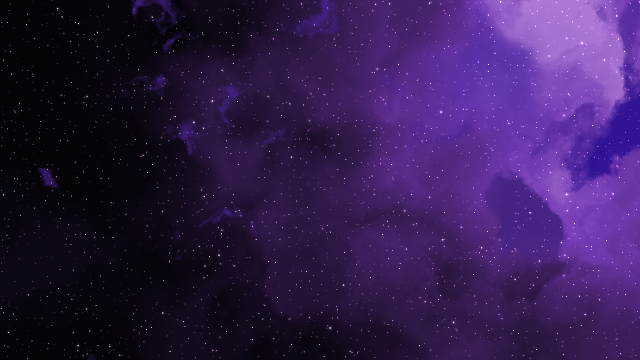
This texture is drawn by a WebGL 1 fragment shader. Its source:

```glsl
precision highp float;
uniform vec2 u_resolution;

#define OCTAVES 7
#define ROUGHNESS 0.56
#define STAR_LAYERS 4
#define CLOUD_SCALE 4.0
#define PATCH_SCALE 8.0
#define WARP 0.22
#define CLOUD_CONTRAST 0.46
#define STAR_GAIN 0.95
#define INDIGO vec3(0.25, 0.13, 0.50)
#define VIOLET vec3(0.32, 0.16, 0.61)
#define DEEP_BLUE vec3(0.17, 0.06, 0.57)

float hash(vec2 p) {
  vec3 q = fract(p.xyx * 0.1031);
  q += dot(q, q.yzx + 33.33);
  return fract((q.x + q.y) * q.z);
}

float noise(vec2 p) {
  vec2 i = floor(p), f = fract(p);
  f = f * f * (3.0 - 2.0 * f);
  return mix(mix(hash(i), hash(i + vec2(1.0, 0.0)), f.x),
             mix(hash(i + vec2(0.0, 1.0)), hash(i + vec2(1.0)), f.x), f.y);
}

// Layered noise centred on zero
float fbm(vec2 p) {
  float sum = 0.0, amp = 0.5;
  for (int i = 0; i < OCTAVES; i++) {
    sum += amp * (noise(p) - 0.5);
    p = mat2(1.6, 1.2, -1.2, 1.6) * p + 17.0;
    amp *= ROUGHNESS;
  }
  return sum;
}

// Soft elliptical falloff
float blob(vec2 p, vec2 center, vec2 radius) {
  vec2 q = (p - center) / radius;
  return exp(-dot(q, q));
}

// Black through violet to pale lilac
vec3 nebulaRamp(float level) {
  float k = clamp(level, 0.0, 1.0) * 5.0;
  vec3 c = mix(vec3(0.018, 0.01, 0.03), vec3(0.12, 0.06, 0.18), clamp(k, 0.0, 1.0));
  c = mix(c, vec3(0.21, 0.11, 0.32), clamp(k - 1.0, 0.0, 1.0));
  c = mix(c, vec3(0.31, 0.15, 0.48), clamp(k - 2.0, 0.0, 1.0));
  c = mix(c, vec3(0.45, 0.23, 0.70), clamp(k - 3.0, 0.0, 1.0));
  return mix(c, vec3(0.68, 0.47, 0.84), clamp(k - 4.0, 0.0, 1.0));
}

vec3 nebula(vec2 p) {
  vec2 bend = vec2(fbm(p * 6.0 + 3.0), fbm(p * 6.0 + 41.0));
  vec2 w = p + WARP * bend;
  float cloud = fbm(w * CLOUD_SCALE + 9.0);
  float ragged = fbm(p * PATCH_SCALE + 1.5 * bend + 60.0);

  // Broad light from the right, fading toward the floor
  float level = 0.82 * smoothstep(0.2, 1.65, p.x);
  level *= mix(0.48, 1.0, smoothstep(0.0, 0.45, p.y));
  level += cloud * CLOUD_CONTRAST * smoothstep(0.1, 0.8, p.x);

  // Bright banks
  level += 0.15 * blob(w, vec2(0.66, 0.60), vec2(0.10, 0.09));
  level += 0.09 * blob(w, vec2(0.56, 0.73), vec2(0.08, 0.12));
  level += 0.12 * blob(w, vec2(1.05, 0.56), vec2(0.16, 0.14));
  level += 0.24 * blob(w, vec2(1.52, 0.95), vec2(0.16, 0.15));
  level += 0.16 * blob(w, vec2(1.68, 0.79), vec2(0.18, 0.13));
  level += 0.05 * blob(w, vec2(1.62, 0.44), vec2(0.20, 0.13));
  level += 0.07 * blob(w, vec2(0.10, 0.30), vec2(0.25, 0.12));

  // Dark lanes
  level -= 0.27 * blob(w, vec2(0.87, 0.57), vec2(0.13, 0.08));
  level -= 0.17 * blob(w, vec2(0.72, 0.67), vec2(0.10, 0.07));
  level -= 0.18 * blob(w, vec2(0.60, 0.93), vec2(0.18, 0.08));
  level -= 0.15 * blob(w, vec2(1.12, 0.36), vec2(0.15, 0.07));
  level -= 0.10 * blob(w, vec2(0.68, 0.28), vec2(0.14, 0.06));
  float ridge = blob(w, vec2(1.49, 0.25), vec2(0.12, 0.07))
              + 0.8 * blob(w, vec2(1.29, 0.25), vec2(0.09, 0.06));
  level -= 0.13 * smoothstep(0.2, 0.75, ridge + ragged * 1.2);
  vec3 color = nebulaRamp(level);

  // Indigo haze, then a pillar whose left side dissolves
  color = mix(color, vec3(0.29, 0.17, 0.64), 0.7 * blob(w, vec2(1.37, 0.76), vec2(0.14, 0.14)));
  float pillar = blob(w, vec2(1.42, 0.40), vec2(0.10, 0.14));
  float solid = mix(0.35, 0.85, smoothstep(1.30, 1.42, p.x)) * smoothstep(0.2, 0.38, p.y);
  color = mix(color, INDIGO, solid * smoothstep(0.34, 0.56, pillar + ragged * 0.9));

  // Torn clouds over the bright side
  float patches = 0.80 * blob(w, vec2(1.58, 0.88), vec2(0.15, 0.11))
                + 0.80 * blob(w, vec2(1.62, 0.64), vec2(0.16, 0.09))
                + 0.85 * blob(w, vec2(1.35, 0.92), vec2(0.08, 0.06))
                + 0.70 * blob(w, vec2(1.75, 0.88), vec2(0.06, 0.06));
  color = mix(color, VIOLET, 0.85 * smoothstep(0.30, 0.66, patches * 0.62 + ragged * 1.7));
  float core = blob(w, vec2(1.74, 0.61), vec2(0.11, 0.09));
  return mix(color, DEEP_BLUE, 0.9 * smoothstep(0.30, 0.80, core + ragged * 1.3));
}

// One jittered star per chosen cell; coarser layers hold larger stars
vec3 stars(vec2 p) {
  vec3 sum = vec3(0.0);
  for (int i = 0; i < STAR_LAYERS; i++) {
    float layer = float(i);
    float cells = 58.0 / (1.0 + 0.9 * layer);
    vec2 g = p * cells + 31.0 * layer, id = floor(g);
    vec2 jitter = vec2(hash(id + 5.3), hash(id + 19.7));
    float d = length(fract(g) - 0.2 - 0.6 * jitter) / cells;
    float chosen = step(hash(id + 71.1), 0.30 - 0.06 * layer);
    float power = mix(0.16, 1.0, pow(hash(id + 47.9), 1.8));
    float size = max(0.0022 + 0.0005 * layer, 0.9 / u_resolution.y);
    float glow = 0.10 * layer * smoothstep(0.2, 0.0, d * cells) * exp(-d * 190.0);
    vec3 tint = mix(vec3(1.0, 0.92, 1.0), vec3(0.9, 0.4, 0.9), pow(hash(id + 83.5), 2.5));
    sum += chosen * power * tint * (smoothstep(size, 0.0, d) + glow);
  }
  return sum;
}

void main() {
  vec2 p = gl_FragCoord.xy / u_resolution.y;
  p.x += 0.5 * (16.0 / 9.0 - u_resolution.x / u_resolution.y);
  vec3 color = nebula(p) + STAR_GAIN * stars(p);
  gl_FragColor = vec4(min(color, 1.0), 1.0);
}
```
